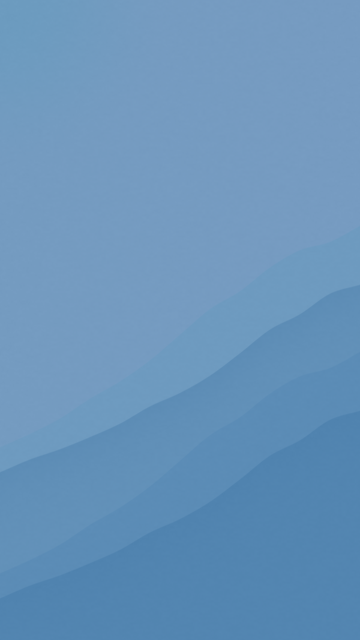
Give the GLSL for this background, as a Shadertoy shader.

```glsl
#define SKY vec3(0.459, 0.608, 0.755)
#define SKY_CORNER vec3(0.427, 0.608, 0.750)
#define MIST vec3(0.430, 0.605, 0.750)
#define SLOPE vec3(0.388, 0.570, 0.725)
#define LOWER_MIST vec3(0.358, 0.549, 0.713)
#define GROUND vec3(0.325, 0.523, 0.693)
#define LAYER_DROP 0.197
#define EDGE_SHADE 0.026
#define SHADE_DEPTH 0.055
#define GRAIN 0.010

// Ridge heights at evenly spaced places from left to right
const float FAR_RIDGE[13] = float[13](0.301, 0.322, 0.346, 0.377, 0.404, 0.437,
    0.477, 0.517, 0.545, 0.582, 0.609, 0.622, 0.647);
const float NEAR_RIDGE[13] = float[13](0.262, 0.282, 0.298, 0.317, 0.338, 0.365,
    0.386, 0.413, 0.448, 0.485, 0.509, 0.541, 0.555);

float hash(vec2 p) {
    vec3 q = fract(p.xyx * 0.1031);
    q += dot(q, q.yzx + 33.33);
    return fract((q.x + q.y) * q.z);
}

float noise(vec2 p) {
    vec2 cell = floor(p), f = fract(p);
    f = f * f * (3.0 - 2.0 * f);
    return mix(mix(hash(cell), hash(cell + vec2(1, 0)), f.x),
               mix(hash(cell + vec2(0, 1)), hash(cell + vec2(1, 1)), f.x), f.y);
}

// Catmull-Rom curve through the ridge heights
float ridge(float heights[13], float x) {
    float s = clamp(x, 0.0, 1.0) * 12.0;
    int i = min(int(s), 11);
    float t = s - float(i);
    float b = heights[i], c = heights[i + 1];
    float a = i > 0 ? heights[i - 1] : 2.0 * b - c;
    float d = i < 11 ? heights[i + 2] : 2.0 * c - b;
    return b + 0.5 * t * (c - a + t * (2.0 * a - 5.0 * b + 4.0 * c - d
        + t * (3.0 * (b - c) + d - a)));
}

// Paint one layer below its ridge, darkest along the rim
vec3 layer(vec3 under, vec3 tint, float depth, float shade) {
    float soft = 1.0 / iResolution.y;
    vec3 body = tint - shade * vec3(1.0, 0.8, 0.6) * exp(-max(depth, 0.0) / SHADE_DEPTH);
    return mix(under, body, smoothstep(-soft, soft, depth));
}

void mainImage(out vec4 fragColor, in vec2 fragCoord) {
    vec2 uv = fragCoord / iResolution.xy;
    float farDepth = ridge(FAR_RIDGE, uv.x) - uv.y;
    float nearDepth = ridge(NEAR_RIDGE, uv.x) - uv.y;

    // Sky with a cooler upper left corner
    float corner = length((uv - vec2(0.0, 1.0)) * vec2(1.0, 1.8));
    vec3 color = mix(SKY_CORNER, SKY, smoothstep(0.05, 0.5, corner));
    color += vec3(0.008, 0.0, 0.003) * (uv.x - 0.5);

    // Two pairs of overlapping slopes
    color = layer(color, MIST, farDepth, 0.0);
    color = layer(color, SLOPE, nearDepth, EDGE_SHADE);
    color = layer(color, LOWER_MIST, farDepth - LAYER_DROP, 0.0);
    color = layer(color, GROUND, nearDepth - LAYER_DROP, EDGE_SHADE * 0.5);

    // Faint paper texture
    vec2 paper = uv * vec2(1.0, iResolution.y / iResolution.x);
    float fiber = 0.6 * noise(paper * vec2(90.0, 150.0)) + 0.4 * noise(paper * 240.0);
    color += GRAIN * (fiber - 0.5);

    fragColor = vec4(color, 1.0);
}
```
